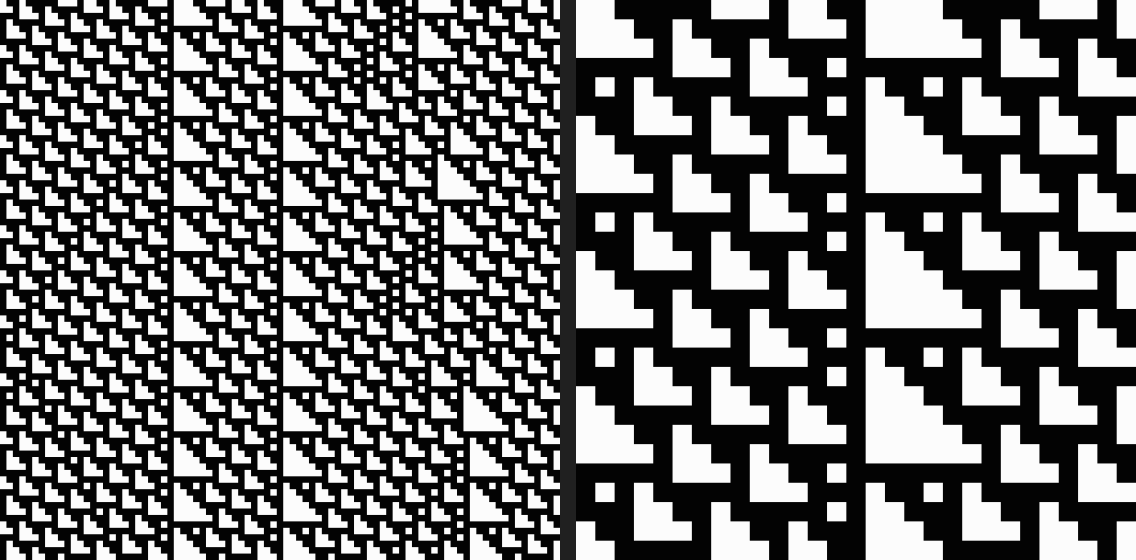
Left: the whole. Right: its middle third, enlarged.
Give the GLSL for this pattern, as a WebGL 2 fragment shader.

```glsl
#version 300 es
precision highp float;
precision highp int;

#define CELLS_ACROSS 87.0
#define VIEW_START vec2(14.0, 1.0)
#define WORD_COUNT 11
#define WORD_ORDER 0x2F5F5u
#define INK vec3(0.01)
#define PAPER vec3(0.99)

uniform vec2 u_resolution;
out vec4 fragColor;

// Bit patterns of the calm background and of three kinds of moving defect,
// lowest bit leftmost, with their lengths in cells.
const uint WORD_BITS[4] = uint[4](0x191Fu, 0x1Fu, 0x5Fu, 0xC81Fu);
const int WORD_LENGTH[4] = int[4](14, 6, 8, 17);

// A ring of 128 cells is packed into four words of 32 bits.
uvec4 firstGeneration() {
    uvec4 row = uvec4(0u);
    for (int i = 0; i < WORD_COUNT; i++) {
        uint kind = (WORD_ORDER >> (2 * i)) & 3u;
        int len = WORD_LENGTH[kind];
        row = (row << len) | (row.wxyz >> (32 - len));
        row.x |= WORD_BITS[kind];
    }
    return row;
}

// Rule 110 on the whole ring at once.
uvec4 nextGeneration(uvec4 row) {
    uvec4 left = (row << 1) | (row.wxyz >> 31);
    uvec4 right = (row >> 1) | (row.yzwx << 31);
    return (row ^ right) | (row & ~left);
}

float cellAt(uvec4 row, int column) {
    int c = column & 127;
    return float((row[c >> 5] >> (c & 31)) & 1u);
}

void main() {
    float cellsPerPixel = CELLS_ACROSS / u_resolution.y;
    vec2 p = gl_FragCoord.xy * cellsPerPixel + VIEW_START - 0.5;
    ivec2 cell = ivec2(floor(p));

    // Generations rise from the bottom edge upward.
    uvec4 lower = firstGeneration();
    for (int t = 0; t < cell.y; t++) lower = nextGeneration(lower);
    uvec4 upper = nextGeneration(lower);

    // Box-filtered coverage of the four nearest cells.
    vec2 blend = clamp((fract(p) - 0.5) / cellsPerPixel + 0.5, 0.0, 1.0);
    float below = mix(cellAt(lower, cell.x), cellAt(lower, cell.x + 1), blend.x);
    float above = mix(cellAt(upper, cell.x), cellAt(upper, cell.x + 1), blend.x);
    float coverage = mix(below, above, blend.y);

    fragColor = vec4(mix(PAPER, INK, coverage), 1.0);
}
```
